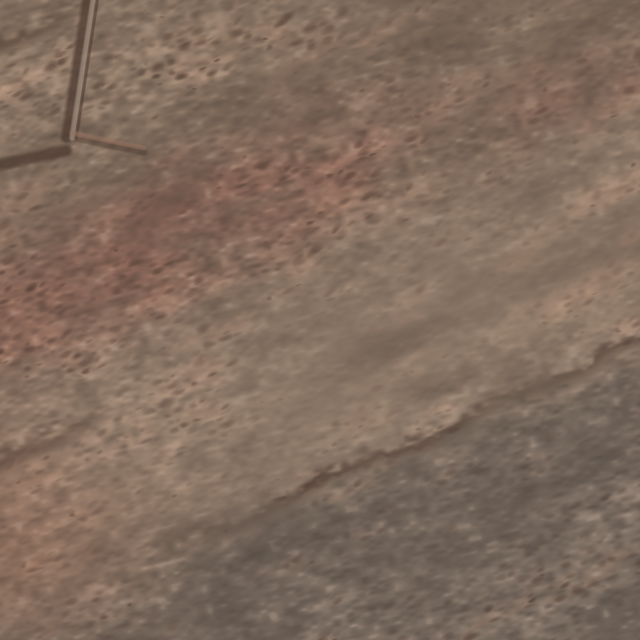
Give the GLSL for this texture, as a three.js fragment shader.

```glsl
// Weathered brown stone with slanting mineral bands, rusty stains and soft grain.
// Banding follows the height above a sloped bedding line; value and cellular
// noise add grain and pits, and segment distances draw the raised joint.

varying vec2 vUv;

const vec3 TAN   = vec3(0.560, 0.478, 0.412);
const vec3 BROWN = vec3(0.500, 0.422, 0.360);
const vec3 GREY  = vec3(0.450, 0.398, 0.357);
const vec3 RUST  = vec3(0.490, 0.365, 0.315);
const vec3 CLAY  = vec3(0.570, 0.435, 0.365);
const vec3 DARK  = vec3(0.300, 0.225, 0.190);
const vec3 PALE  = vec3(0.640, 0.565, 0.505);

const float BED_SLOPE  = 0.45;   // rise of the mineral bands
const float BED_ANGLE  = 0.42;   // the same direction in radians
const float GRAIN_TILT = 0.24;   // grains lie flatter than the bands
const float GRAIN_GAIN = 0.34;
const float PIT_GAIN   = 0.55;
const float RIDGE_AT   = 0.017;  // band height of the long dark ledge
const vec2 JOINT_TOP   = vec2(0.149, 1.02);
const vec2 JOINT_FOOT  = vec2(0.113, 0.785);
const vec2 JOINT_LEFT  = vec2(-0.02, 0.738);
const vec2 JOINT_RIGHT = vec2(0.225, 0.762);

vec2 hash2(vec2 p) {
  vec3 h = fract(vec3(p.xyx) * vec3(0.1031, 0.1030, 0.0973));
  h += dot(h, h.yzx + 33.33);
  return fract((h.xx + h.yz) * h.zy);
}

vec2 turn(vec2 p, float a) {
  float c = cos(a), s = sin(a);
  return vec2(c * p.x + s * p.y, c * p.y - s * p.x);
}

// Value noise, centred on zero
float noise(vec2 p) {
  vec2 i = floor(p), f = fract(p);
  f = f * f * (3.0 - 2.0 * f);
  float low  = mix(hash2(i).x, hash2(i + vec2(1.0, 0.0)).x, f.x);
  float high = mix(hash2(i + vec2(0.0, 1.0)).x, hash2(i + vec2(1.0)).x, f.x);
  return mix(low, high, f.y) - 0.5;
}

float layered(vec2 p) {
  float sum = 0.0, gain = 0.5;
  for (int i = 0; i < 4; i++) {
    sum += gain * noise(p);
    p = turn(p, 0.12) * 2.03 + 17.7;
    gain *= 0.58;
  }
  return sum;
}

// Cellular pits: soft spots of random size, one per cell
float pits(vec2 p) {
  vec2 cell = floor(p);
  float spot = 0.0;
  for (int y = -1; y <= 1; y++) {
    for (int x = -1; x <= 1; x++) {
      vec2 id = cell + vec2(float(x), float(y));
      vec2 rnd = hash2(id + 40.0);
      float size = 0.15 + 0.55 * rnd.x * rnd.y;
      float d = length(p - id - rnd);
      spot = max(spot, (1.0 - smoothstep(0.2 * size, size + 0.12, d)) * rnd.y);
    }
  }
  return spot;
}

float segment(vec2 p, vec2 a, vec2 b) {
  vec2 ab = b - a;
  return length(p - a - ab * clamp(dot(p - a, ab) / dot(ab, ab), 0.0, 1.0));
}

float line(float d, float width) { return 1.0 - smoothstep(0.3 * width, width, d); }
float bump(float x, float centre, float width) {
  float t = (x - centre) / width;
  return exp(-t * t);
}

void main() {
  vec2 p = vUv;
  vec2 bed = turn(p, BED_ANGLE), lay = turn(p, GRAIN_TILT);
  float cloud = layered(bed * vec2(4.0, 10.0) + 3.0);
  float mottle = layered(bed * vec2(9.0, 24.0) + 51.0);
  float height = p.y - BED_SLOPE * p.x + 0.09 * cloud;

  // Broad bands: grey base, tan middle, brown top
  vec3 color = mix(GREY, TAN, smoothstep(-0.06, 0.09, height));
  color = mix(color, BROWN, 0.75 * smoothstep(0.28, 0.5, height));
  color = mix(color, BROWN, 0.6 * smoothstep(0.7, 1.0, p.x) * bump(height, 0.17, 0.1));

  // Rusty stains
  float rust = bump(height, 0.51, 0.1) * (1.0 - smoothstep(0.4, 0.8, p.x));
  rust += 0.5 * bump(height, 0.44, 0.06) * smoothstep(0.6, 0.9, p.x);
  color = mix(color, RUST, clamp(rust * (0.85 + 1.5 * mottle), 0.0, 1.0));
  float clay = bump(p.x, 0.0, 0.2) * bump(p.y, 0.15, 0.16) + 0.3 * smoothstep(0.08, 0.3, mottle);
  color = mix(color, CLAY, clamp(0.75 * clay, 0.0, 1.0));
  color *= 1.0 + 0.30 * cloud + 0.30 * mottle;

  // Grain, calmer on the worn tan band
  float worn = bump(height, 0.17, 0.13) * smoothstep(0.1, 0.6, p.x);
  float rough = (1.0 - 0.6 * worn) * clamp(0.9 + 1.6 * cloud, 0.4, 1.4);
  float grain = noise(lay * vec2(42.0, 90.0)) + 0.9 * noise(lay * vec2(85.0, 165.0) + 9.0);
  color *= 1.0 + GRAIN_GAIN * 0.6 * rough * grain;
  color = mix(color, PALE, 0.45 * rough * smoothstep(0.35, 0.85, grain));
  float pit = pits(bed * vec2(38.0, 72.0) + 1.5 * mottle);
  color = mix(color, DARK, PIT_GAIN * rough * pit * smoothstep(-0.12, 0.2, mottle));

  // Dark ledges along the bedding
  float wobble = p.y - BED_SLOPE * p.x + 0.018 * noise(bed * vec2(14.0, 3.0)) + 0.012 * grain;
  float ledge = bump(wobble, RIDGE_AT, 0.011) * smoothstep(0.2, 0.55, p.x) * (0.6 + 1.2 * mottle);
  ledge += 0.6 * bump(wobble, 0.275, 0.016) * (1.0 - smoothstep(0.04, 0.25, p.x));
  ledge += 0.6 * bump(wobble, 0.925, 0.012) * (1.0 - smoothstep(0.08, 0.13, p.x));
  color = mix(color, DARK, clamp(0.75 * ledge, 0.0, 0.8));

  // Raised joint with shadowed edges and a pale crest
  float post = segment(p, JOINT_TOP, JOINT_FOOT);
  float shade = 0.75 * line(segment(p + vec2(0.009, 0.0), JOINT_TOP, JOINT_FOOT), 0.013);
  shade = max(shade, 0.7 * line(segment(p, JOINT_LEFT, JOINT_FOOT - vec2(0.01, 0.02)), 0.014));
  shade = max(shade, 0.5 * line(segment(p, JOINT_FOOT, JOINT_RIGHT), 0.008));
  color = mix(color, DARK, shade);
  color = mix(color, PALE * 0.95, 0.75 * line(post, 0.007));
  color = mix(color, DARK, 0.6 * line(segment(p - vec2(0.006, 0.0), JOINT_TOP, JOINT_FOOT), 0.004));
  color = mix(color, CLAY, 0.6 * line(segment(p - vec2(0.0, 0.007), JOINT_FOOT, JOINT_RIGHT), 0.006));

  gl_FragColor = vec4(color, 1.0);
}
```
